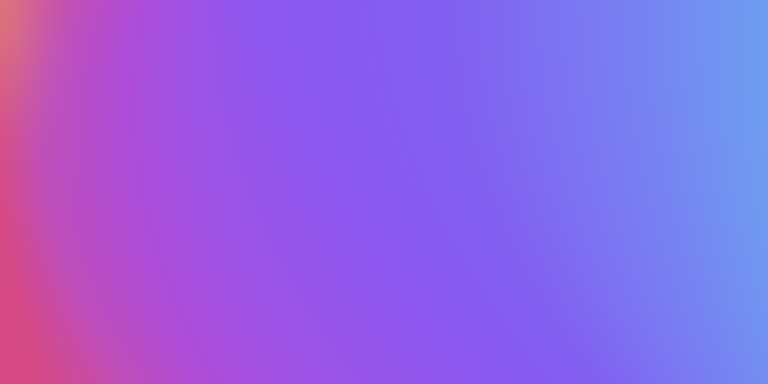
Reproduce this background procedurally as a Shadertoy shader.

```glsl
// Soft gradient backdrop running from rose through violet to sky blue.
// Each colour stop follows a parabola down the canvas, which bends the bands;
// neighbouring stops are blended, and a warm glow lights the upper left corner.

const int STOPS = 8;

// Stop colours, left to right
const vec3 STOP_COLOR[STOPS] = vec3[STOPS](
    vec3(0.84, 0.29, 0.52),    // rose
    vec3(0.75, 0.305, 0.73),   // pink
    vec3(0.68, 0.30, 0.85),    // orchid
    vec3(0.62, 0.325, 0.90),   // purple
    vec3(0.55, 0.34, 0.94),    // violet
    vec3(0.51, 0.375, 0.945),  // indigo
    vec3(0.47, 0.50, 0.95),    // periwinkle
    vec3(0.43, 0.615, 0.94)    // sky
);

// Horizontal place of each stop at the top, middle and bottom of the canvas
const vec3 STOP_PLACE[STOPS] = vec3[STOPS](
    vec3(0.0, 0.0, 0.05),
    vec3(0.105, 0.06, 0.17),
    vec3(0.18, 0.175, 0.27),
    vec3(0.25, 0.27, 0.40),
    vec3(0.325, 0.44, 0.62),
    vec3(0.586, 0.63, 0.78),
    vec3(0.81, 0.845, 0.93),
    vec3(1.0, 1.01, 1.08)
);

// Warm corner glow
const vec3 GLOW_TINT = vec3(0.03, 0.15, -0.05);
const vec2 GLOW_SIZE = vec2(0.06, 0.28);

// Weights of a parabola through the top, middle and bottom values
vec3 parabolaWeights(float depth) {
    return vec3((1.0 - depth) * (1.0 - 2.0 * depth),
                4.0 * depth * (1.0 - depth),
                depth * (2.0 * depth - 1.0));
}

// Blend of the curved colour bands; depth runs from 0 at the top to 1 below
vec3 bandColor(float x, float depth) {
    vec3 weights = parabolaWeights(depth);
    vec3 color = STOP_COLOR[0];
    float left = dot(STOP_PLACE[0], weights);
    for (int i = 1; i < STOPS; i++) {
        float right = dot(STOP_PLACE[i], weights);
        float blend = clamp((x - left) / (right - left), 0.0, 1.0);
        color = mix(color, STOP_COLOR[i], blend);
        left = right;
    }
    return color;
}

// Gaussian falloff away from the upper left corner
float cornerGlow(vec2 offset) {
    vec2 scaled = offset / GLOW_SIZE;
    return exp(-dot(scaled, scaled));
}

void mainImage(out vec4 fragColor, in vec2 fragCoord) {
    vec2 uv = fragCoord / iResolution.xy;
    float depth = 1.0 - uv.y;
    vec3 color = bandColor(uv.x, depth);
    color += GLOW_TINT * cornerGlow(vec2(uv.x, depth));
    fragColor = vec4(color, 1.0);
}
```
